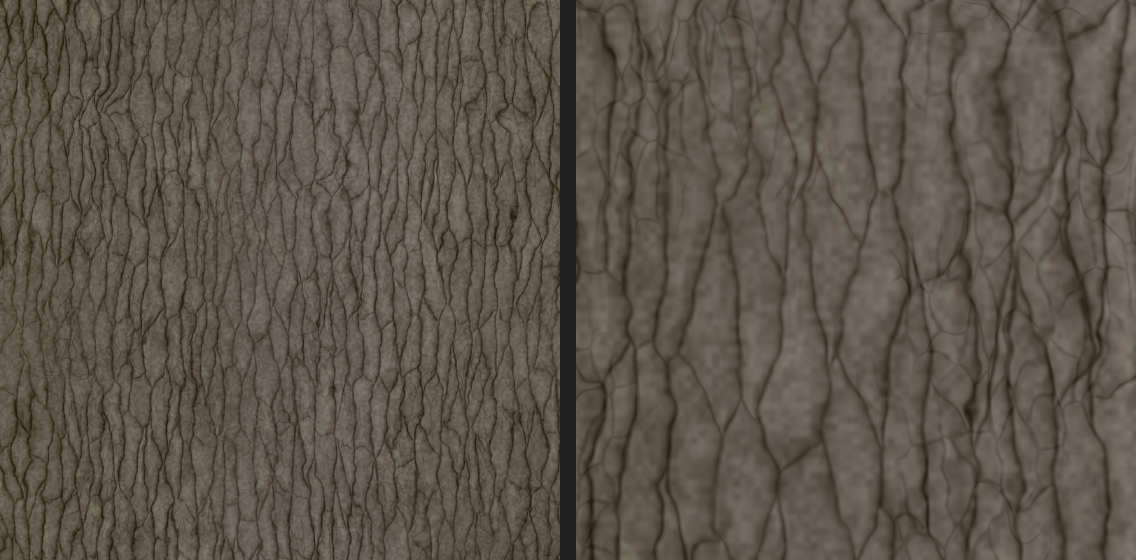
Left: the whole. Right: its middle third, enlarged.
A three.js fragment shader for this texture:

```glsl
// Weathered tree bark: upright ridges split by dark furrows and fine cross cracks.
// Stretched, warped Voronoi plates give the relief, which is lit from the upper left;
// noise adds fibres, grain, broad tone shifts and a few knots that bend the plates.

#define PLATES vec2(37.0, 9.0)
#define FLAKES vec2(66.0, 30.0)
#define FURROW_WIDTH 0.0050
#define CRACK_WIDTH 0.0022
#define LIGHT_STEP vec2(-0.0024, 0.0014)
#define BASE_TONE 0.57
#define RELIEF 0.50
#define SHADING 0.34
#define GRAIN 0.40
#define DARK_BARK vec3(0.195, 0.155, 0.105)
#define PALE_BARK vec3(0.505, 0.465, 0.425)
#define LICHEN vec3(0.46, 0.46, 0.38)

varying vec2 vUv;

float hash(vec2 p) {
  vec3 q = fract(p.xyx * 0.1031);
  q += dot(q, q.yzx + 33.33);
  return fract((q.x + q.y) * q.z);
}

vec2 hash2(vec2 p) {
  return vec2(hash(p + 17.0), hash(p.yx + 71.0));
}

float noise(vec2 p) {
  vec2 i = floor(p), f = fract(p);
  f = f * f * (3.0 - 2.0 * f);
  return mix(mix(hash(i), hash(i + vec2(1.0, 0.0)), f.x),
             mix(hash(i + vec2(0.0, 1.0)), hash(i + 1.0), f.x), f.y);
}

float fbm(vec2 p) {
  float sum = 0.0, amp = 0.5;
  for (int i = 0; i < 4; i++) {
    sum += amp * noise(p);
    p = p * 2.03 + 19.7;
    amp *= 0.5;
  }
  return sum / 0.9375;
}

// Distance in canvas units to the nearest plate border; level borders count as shallower
float borderDistance(vec2 p, vec2 scale, float levelFade) {
  vec2 cell = floor(p * scale), f = fract(p * scale);
  vec2 nearest = vec2(0.0);
  float best = 9.0;
  for (int y = -1; y <= 1; y++)
    for (int x = -1; x <= 1; x++) {
      vec2 g = vec2(float(x), float(y));
      vec2 site = g + hash2(cell + g) - f;
      float d = dot(site, site);
      if (d < best) { best = d; nearest = site; }
    }
  float border = 1.0;
  for (int y = -2; y <= 2; y++)
    for (int x = -2; x <= 2; x++) {
      vec2 g = vec2(float(x), float(y));
      vec2 site = g + hash2(cell + g) - f;
      vec2 gap = site - nearest;
      if (dot(gap, gap) > 0.0001) {
        vec2 n = normalize(gap), slope = n * scale;
        float d = dot(0.5 * (nearest + site), n) / length(slope);
        border = min(border, d + levelFade * abs(normalize(slope).y));
      }
    }
  return border;
}

// Knots shorten and swirl the plates around a few centres
vec2 bendAroundKnots(vec2 p) {
  vec2 q = p;
  for (int i = 0; i < 3; i++) {
    float k = float(i);
    vec2 d = p - vec2(fract(0.58 + 0.309 * k), 0.66 + 0.17 * sin(1.1 * k));
    float pull = exp(-dot(d, d) / 0.0045);
    q += pull * (d * vec2(-0.35, 1.1) + 0.03 * (noise(p * 28.0 + k) - 0.5));
  }
  return q;
}

vec2 warp(vec2 p) {
  vec2 q = bendAroundKnots(p);
  q.x += 0.024 * (noise(p * vec2(9.0, 5.0)) - 0.5);
  q.x += 0.011 * (noise(p * vec2(42.0, 26.0) + 5.0) - 0.5);
  q.x += 0.005 * (noise(p * vec2(115.0, 85.0) + 9.0) - 0.5);
  q.y += 0.030 * (noise(p * vec2(40.0, 14.0) + 31.0) - 0.5);
  q.y += 0.007 * (noise(p * 100.0 + 47.0) - 0.5);
  return q;
}

// x: height of the bark, y: distance to the nearest furrow
vec2 relief(vec2 p) {
  vec2 q = warp(p);
  float d = borderDistance(q, PLATES, 0.0016);
  float ridge = 1.0 - exp(-max(d, 0.0) / FURROW_WIDTH);
  float fibre = fbm(q * vec2(62.0, 20.0));
  return vec2(ridge * 0.8 + 0.75 * (fibre - 0.5) + 0.12, d);
}

void main() {
  vec2 p = vUv;
  vec2 here = relief(p);
  float lit = here.x - relief(p + LIGHT_STEP).x;
  float depth = mix(0.55, 1.25, noise(p * vec2(7.0, 5.0) + 3.0));

  // Furrow cores and fine cracks across the plates
  float core = 1.0 - smoothstep(0.0, 0.0035, here.y);
  float flake = borderDistance(warp(p) + 0.37, FLAKES, 0.0);
  float crack = 1.0 - smoothstep(0.0, CRACK_WIDTH, flake);
  crack *= smoothstep(0.42, 0.68, noise(p * vec2(24.0, 16.0) + 61.0));

  // Grain and broad tone
  float grain = 0.6 * noise(p * 240.0) + 0.4 * noise(p * vec2(130.0, 95.0) + 7.0) - 0.5;
  float middle = 1.0 - smoothstep(0.05, 0.55, abs(p.x - 0.56));
  float broad = 0.20 * (fbm(p * vec2(5.0, 3.0) + 13.0) - 0.5) + 0.10 * (middle - 0.5);

  float tone = BASE_TONE + depth * (RELIEF * (here.x - 0.6) + SHADING * lit);
  tone += GRAIN * grain + broad - 0.17 * depth * core - 0.20 * crack;
  vec3 color = mix(DARK_BARK, PALE_BARK, clamp(tone, -0.15, 1.1));
  color.b += 0.016 * (middle - 0.5);

  // Sparse pale lichen flecks on the raised bark
  float fleck = smoothstep(0.73, 0.82, fbm(p * vec2(36.0, 22.0) + 83.0));
  color = mix(color, LICHEN + 0.12 * grain, 0.55 * fleck * smoothstep(0.3, 0.7, here.x));
  gl_FragColor = vec4(color, 1.0);
}
```
